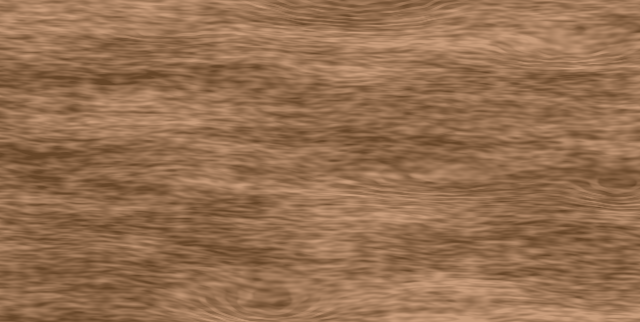
Write a Shadertoy shader that draws this texture.

```glsl
const vec3 DARK_OAK = vec3(0.49, 0.35, 0.23);
const vec3 PALE_OAK = vec3(0.74, 0.57, 0.44);
const float TAU = 6.28318;

// Centre and radii of the arched growth figures
const vec4 FIGURES[6] = vec4[6](
    vec4(1.12, 1.00, 0.36, 0.11),
    vec4(0.50, 0.89, 0.18, 0.03),
    vec4(1.36, 0.42, 0.42, 0.07),
    vec4(1.93, 0.40, 0.17, 0.07),
    vec4(0.82, 0.03, 0.22, 0.08),
    vec4(1.75, 0.83, 0.25, 0.05));

vec2 gradientAt(ivec2 cell) {
    uint h = uint(cell.x) * 1597334677u ^ uint(cell.y) * 3812015801u;
    h = (h ^ (h >> 15)) * 2246822519u;
    h = (h ^ (h >> 13)) * 3266489917u;
    float angle = float((h >> 8) & 65535u) / 65536.0 * TAU;
    return vec2(cos(angle), sin(angle));
}

float gradientNoise(vec2 p) {
    ivec2 i = ivec2(floor(p));
    vec2 f = fract(p);
    vec2 u = f * f * f * (f * (f * 6.0 - 15.0) + 10.0);
    float a = dot(gradientAt(i), f);
    float b = dot(gradientAt(i + ivec2(1, 0)), f - vec2(1, 0));
    float c = dot(gradientAt(i + ivec2(0, 1)), f - vec2(0, 1));
    float d = dot(gradientAt(i + ivec2(1, 1)), f - vec2(1, 1));
    return mix(mix(a, b, u.x), mix(c, d, u.x), u.y);
}

// Noise drawn out along the grain; offset separates the layers
float streaks(vec2 p, vec2 frequency, float offset) {
    return gradientNoise(p * frequency + offset);
}

// x: lift of the growth rings, y: figure strength
vec2 figureField(vec2 p) {
    vec2 field = vec2(0.0);
    for (int i = 0; i < 6; i++) {
        vec4 figure = FIGURES[i];
        vec2 q = (p - figure.xy) / figure.zw;
        float bump = exp(-dot(q, q));
        field.x += 1.5 * figure.w * bump;
        field.y = max(field.y, bump);
    }
    return field;
}

// Pale wavering ring lines, broken along their length
float ringLines(vec2 p, float level, float density) {
    float wobble = 0.008 * streaks(p, vec2(15.0, 34.0), 3.7);
    float wave = sin(TAU * density * (level + wobble));
    float broken = 0.6 + 1.1 * streaks(p, vec2(13.0, 45.0), 51.3);
    return (smoothstep(-0.2, 0.9, wave) - 0.42) * max(broken, 0.0);
}

float broadTone(vec2 p) {
    return 0.60 * streaks(p, vec2(0.9, 4.5), 11.2)
         + 0.60 * streaks(p, vec2(1.7, 13.0), 27.6)
         + 0.45 * streaks(p, vec2(3.2, 32.0), 43.1);
}

float fibreTone(vec2 p) {
    float fibres = 0.62 * streaks(p, vec2(9.0, 68.0), 71.4)
                 + 0.66 * streaks(p, vec2(21.0, 118.0), 95.8);
    float pores = smoothstep(0.22, 0.5, streaks(p, vec2(15.0, 92.0), 133.5));
    return fibres - 0.22 * pores;
}

void mainImage(out vec4 fragColor, in vec2 fragCoord) {
    vec2 p = fragCoord / iResolution.y;

    // Bend the grain gently, and more strongly around the figures
    vec2 field = figureField(p);
    float sway = 0.035 * streaks(p, vec2(1.6, 3.5), 7.9)
               + 0.010 * streaks(p, vec2(4.5, 9.0), 19.3);
    float level = p.y + 0.03 * p.x + sway;
    vec2 grain = vec2(p.x, level + 0.3 * field.x);

    // Layer the tones from broad bands down to fibres
    float figured = smoothstep(0.12, 0.65, field.y);
    float tone = 0.44 + broadTone(grain);
    tone += fibreTone(grain) * mix(1.0, 0.75, figured);
    tone += 0.55 * figured * ringLines(p, level + field.x, 40.0);
    tone -= 0.16 * smoothstep(0.7, 1.0, field.y);

    vec3 wood = mix(DARK_OAK, PALE_OAK, clamp(tone, -0.35, 1.2));
    fragColor = vec4(wood, 1.0);
}
```
